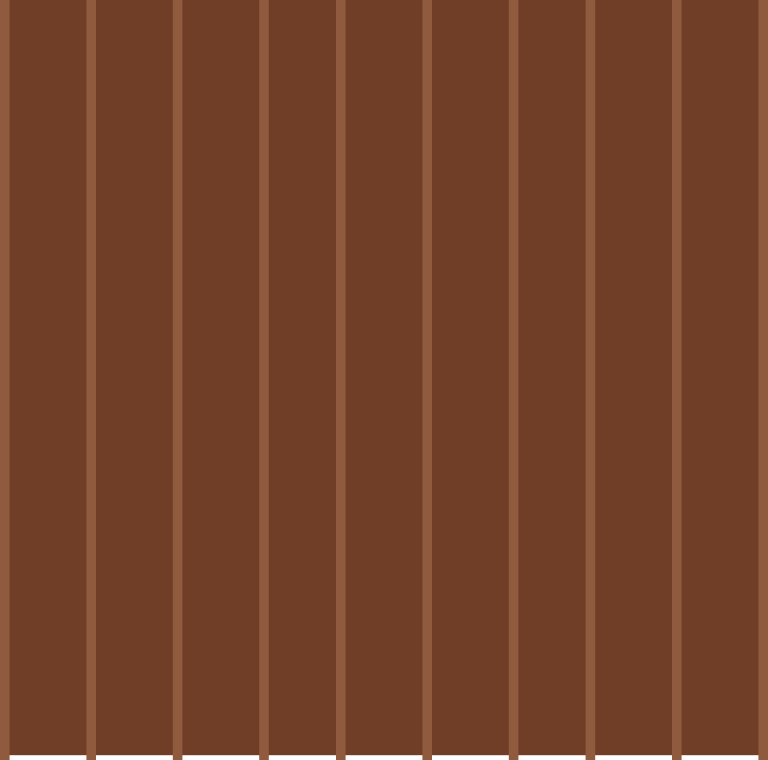
Reproduce this pattern procedurally as a Shadertoy shader.

```glsl
const float CELLS = 80.0;         // grid cells across the canvas width
const int BATTEN_COUNT = 10;
const float BATTEN_PITCH = 8.7;   // mean spacing in cells, snapped to the grid
const float BATTEN_PHASE = 0.95;
const float GAP_HEIGHT = 0.5;     // open strip below the boards, in cells

const vec3 BOARD_COLOR = vec3(0.438, 0.24, 0.153);
const vec3 BATTEN_COLOR = vec3(0.56, 0.352, 0.238);
const vec3 GAP_COLOR = vec3(1.0);

// Smoothed coverage of the span from start to end
float spanCoverage(float x, float start, float end, float pixel) {
    float inside = min(x - start, end - x);
    return clamp(inside / pixel + 0.5, 0.0, 1.0);
}

// Left edge of a batten, snapped to a whole cell
float battenStart(int index, float pitch, float phase) {
    return floor(float(index) * pitch + phase);
}

float battenCoverage(float x, float pitch, float phase, float pixel) {
    float coverage = 0.0;
    for (int i = 0; i < BATTEN_COUNT; i++) {
        float start = battenStart(i, pitch, phase);
        coverage = max(coverage, spanCoverage(x, start, start + 1.0, pixel));
    }
    return coverage;
}

void mainImage(out vec4 fragColor, in vec2 fragCoord) {
    float pixel = CELLS / iResolution.x;
    vec2 cell = fragCoord * pixel;

    // Boards end just above the lower edge; battens run full height
    float gap = spanCoverage(cell.y, -1.0, GAP_HEIGHT, pixel);
    float batten = battenCoverage(cell.x, BATTEN_PITCH, BATTEN_PHASE, pixel);

    vec3 color = mix(BOARD_COLOR, GAP_COLOR, gap);
    color = mix(color, BATTEN_COLOR, batten);
    fragColor = vec4(color, 1.0);
}
```
